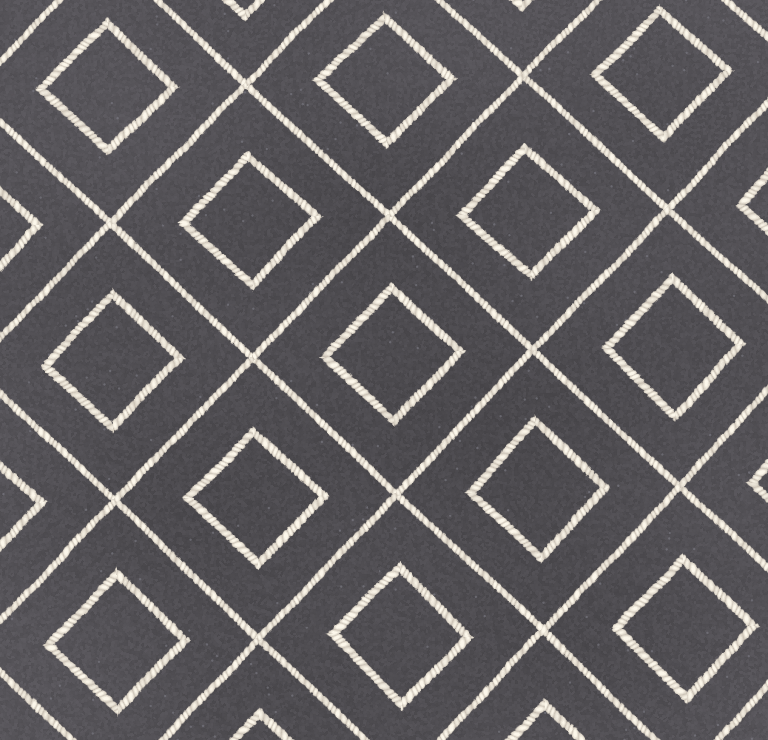
Write a WebGL 2 fragment shader that draws this pattern.

```glsl
#version 300 es
precision highp float;
// Charcoal tufted rug: a slightly skewed lattice of cream rope lines, each
// diamond cell holding a smaller diamond. Ropes are beaded distance bands in
// lattice space; the pile and its lint come from cellular noise.

#define CENTER vec2(0.5117, 0.5026)    // middle diamond, canvas widths
#define STEP_X vec2(0.3652, 0.0098)    // one repeat to the right
#define STEP_Y vec2(-0.0104, 0.3613)   // one repeat upward
#define STRETCH vec2(-0.0043, -0.0046) // uneven spacing of the weave
#define CELL_SIDE 0.257                // side of one diamond cell
#define INNER_HALF 0.240               // half side of inner diamond, in cells
#define GRID_HALF_WIDTH 0.0043
#define INNER_HALF_WIDTH 0.0051
#define BEAD_LENGTH 0.0080
#define WOBBLE 0.0013
#define PILE_SCALE 270.0
#define LINT_SCALE 75.0

uniform vec2 u_resolution;
out vec4 fragColor;

const vec3 PILE_DARK = vec3(0.275, 0.268, 0.283);
const vec3 PILE_LIGHT = vec3(0.375, 0.365, 0.388);
const vec3 YARN_SHADE = vec3(0.72, 0.68, 0.63);
const vec3 YARN_LIGHT = vec3(0.99, 0.97, 0.92);
const vec3 LINT = vec3(0.52, 0.52, 0.56);

vec2 hash2(vec2 p) {
    return fract(sin(vec2(dot(p, vec2(127.1, 311.7)),
                          dot(p, vec2(269.5, 183.3)))) * 43758.5);
}

// Cellular noise: x = distance to nearest point, y = random value of its cell
vec2 cellular(vec2 p) {
    vec2 cell = floor(p);
    vec2 nearest = vec2(9.0, 0.0);
    for (int j = -1; j <= 1; j++) {
        for (int i = -1; i <= 1; i++) {
            vec2 id = cell + vec2(i, j);
            vec2 rnd = hash2(id);
            float d = length(id + rnd - p);
            if (d < nearest.x) nearest = vec2(d, hash2(id + 17.0).x);
        }
    }
    return nearest;
}

// Layered sines for the hand-drawn drift of the lines
vec2 drift(vec2 p) {
    return sin(p.yx * vec2(17.0, 21.0) + vec2(0.7, 2.1))
         + 0.5 * sin(p.yx * vec2(47.0, 39.0) + p * 23.0)
         + 0.25 * sin(p.yx * 131.0 + p * 67.0);
}

// Canvas to lattice coordinates, undoing skew and stretch by iteration
vec2 toLattice(vec2 p) {
    mat2 inverseSteps = inverse(mat2(STEP_X, STEP_Y));
    vec2 uv = inverseSteps * (p - CENTER);
    for (int i = 0; i < 3; i++) {
        vec2 bend = STRETCH * vec2(uv.x * uv.y, uv.y * uv.y);
        uv = inverseSteps * (p - CENTER - bend);
    }
    return uv;
}

// Twisted yarn: x = coverage, y = brightness of the bead
vec2 rope(float across, float along, float halfWidth, float seed, float fray) {
    float t = (along + 0.45 * across) / BEAD_LENGTH + seed * 7.3;
    t += 0.25 * sin(along * 190.0 + seed * 5.0);
    float bead = abs(sin(3.14159 * t));
    float lump = hash2(vec2(floor(t), seed)).x;
    float width = halfWidth * (0.74 + 0.26 * bead + 0.18 * lump + 0.22 * (fray - 0.5));
    float aa = 0.9 / u_resolution.x;
    float cover = 1.0 - smoothstep(-aa, aa, abs(across) - width);
    float roundness = 1.0 - 0.45 * pow(abs(across) / halfWidth, 2.0);
    return vec2(cover, roundness * (0.35 + 0.65 * bead) * (0.78 + 0.4 * lump));
}

void main() {
    vec2 p = gl_FragCoord.xy / u_resolution.x;
    vec2 pile = cellular(p * PILE_SCALE);

    // Diagonal axes: cells are unit squares centred on integers
    vec2 uv = toLattice(p + WOBBLE * drift(p));
    vec2 diag = vec2(uv.x + uv.y, uv.x - uv.y);
    vec2 id = round(diag);
    vec2 local = diag - id;

    // Outer lattice, two families of lines
    vec2 grid = (fract(diag) - 0.5) * CELL_SIDE;
    vec2 lineId = floor(diag);
    vec2 ropeA = rope(grid.x, diag.y * CELL_SIDE, GRID_HALF_WIDTH, lineId.x + 11.0, pile.y);
    vec2 ropeB = rope(grid.y, diag.x * CELL_SIDE, GRID_HALF_WIDTH, lineId.y + 31.0, pile.y);

    // Inner diamond, each slightly different in size and squareness
    vec2 vary = hash2(id + 5.0) - 0.5;
    vec2 side = abs(local + 0.012 * vary.yx * local.yx * 4.0)
              - INNER_HALF * (1.0 + 0.05 * vary);
    bool onA = side.x > side.y;
    float along = (onA ? local.y : local.x) * CELL_SIDE;
    float seed = dot(id, vec2(3.0, 5.0)) + (onA ? 0.3 : 0.8) + 60.0;
    vec2 ropeC = rope(max(side.x, side.y) * CELL_SIDE, along, INNER_HALF_WIDTH, seed, pile.y);

    // Pile: fine tufts, paler toward the borders, with stray lint
    float height = u_resolution.y / u_resolution.x;
    float border = smoothstep(0.15, 0.75, length(p - vec2(0.53, 0.40 * height)));
    float cloud = 0.05 * (sin(p.x * 13.0 + p.y * 7.0) + sin(p.y * 19.0 - p.x * 5.0));
    float tone = 0.05 + 0.38 * border + cloud + 0.45 * pile.y - 0.12 * (pile.x - 0.4);
    vec3 color = mix(PILE_DARK, PILE_LIGHT, clamp(tone, 0.0, 1.0));
    vec2 lint = cellular(p * LINT_SCALE);
    color = mix(color, LINT, 0.5 * step(0.95, lint.y) * (1.0 - smoothstep(0.05, 0.17, lint.x)));

    // Lay the ropes over the pile
    vec2 yarn = ropeA.x > ropeB.x ? ropeA : ropeB;
    yarn = ropeC.x > yarn.x ? ropeC : yarn;
    float shine = clamp(yarn.y + 0.12 * (pile.y - 0.5), 0.0, 1.0);
    color = mix(color, mix(YARN_SHADE, YARN_LIGHT, shine), yarn.x);
    fragColor = vec4(color, 1.0);
}
```
